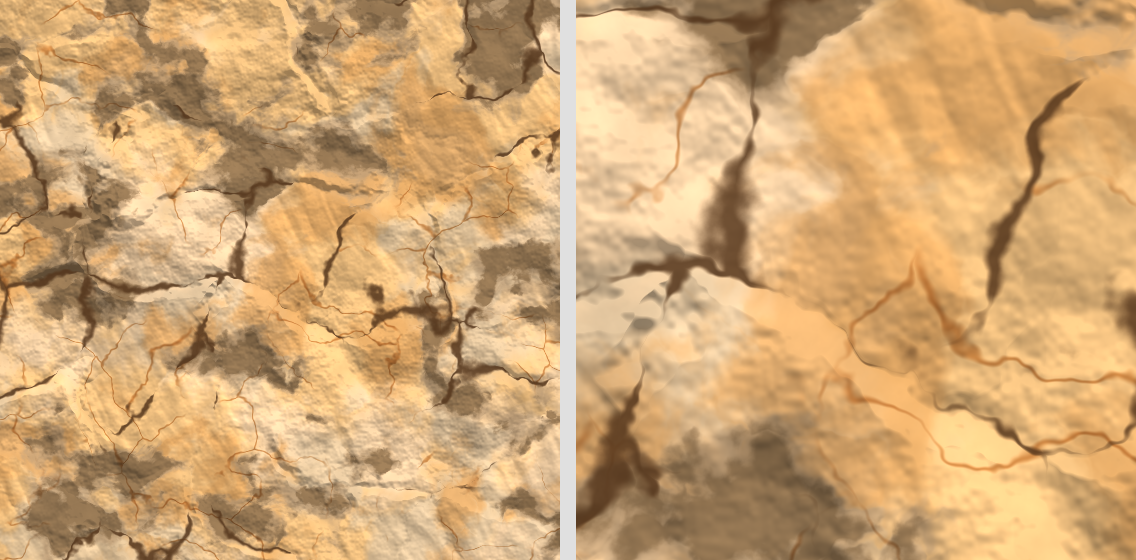
Left, the full canvas; right, a detail of the centre.
Give the GLSL for this texture, as a WebGL 2 fragment shader.

```glsl
#version 300 es
precision highp float;

uniform vec2 u_resolution;
out vec4 fragColor;

const vec3 CREAM = vec3(0.95, 0.81, 0.64);
const vec3 TAN = vec3(0.94, 0.75, 0.50);
const vec3 GREY_CREAM = vec3(0.85, 0.745, 0.60);
const vec3 OCHRE = vec3(0.85, 0.62, 0.36);
const vec3 GREY_BROWN = vec3(0.70, 0.58, 0.44);
const vec3 LICHEN = vec3(0.52, 0.41, 0.28);
const vec3 CREVICE = vec3(0.33, 0.21, 0.11);
const vec3 VEIN_TINT = vec3(0.82, 0.68, 0.52);
const vec2 FACET_SCALE = vec2(5.0, 6.0);
const float CHIP_SCALE = 15.0;
const float VEIN_SCALE = 8.0;
const float WARP = 0.26;
const float FACET_TILT = 0.026;
const float ROUGHNESS = 0.06;
const vec2 LIGHT_DIR = vec2(0.35, 0.94);
const float LIGHT_STEP = 0.003;
const float LIGHT_GAIN = 0.42;
const vec2 STREAK_DIR = vec2(0.50, -0.87);
const vec2 STREAK_SCALE = vec2(120.0, 16.0);

float hash(vec2 p) {
    return fract(sin(dot(p, vec2(127.1, 311.7))) * 43758.5453);
}

vec2 hash2(vec2 p) {
    return vec2(hash(p), hash(p + 37.3));
}

float noise(vec2 p) {
    vec2 cell = floor(p), f = fract(p);
    f = f * f * (3.0 - 2.0 * f);
    float low = mix(hash(cell), hash(cell + vec2(1, 0)), f.x);
    float high = mix(hash(cell + vec2(0, 1)), hash(cell + vec2(1, 1)), f.x);
    return mix(low, high, f.y);
}

float fbm(vec2 p) {
    float sum = 0.0, amplitude = 0.5;
    for (int i = 0; i < 6; i++) {
        sum += amplitude * noise(p);
        p = mat2(1.6, 1.2, -1.2, 1.6) * p + 11.7;
        amplitude *= 0.5;
    }
    return sum / 0.984;
}

// Cellular blocks: x = edge distance, y = block id, zw = offset from its centre
vec4 facets(vec2 p) {
    vec2 cell = floor(p), offset = vec2(0.0);
    float nearest = 9.0, second = 9.0, id = 0.0;
    for (int y = -1; y <= 1; y++) {
        for (int x = -1; x <= 1; x++) {
            vec2 site = cell + vec2(x, y);
            vec2 d = p - site - hash2(site);
            float dist = length(d);
            if (dist < nearest) {
                second = nearest;
                nearest = dist;
                offset = d;
                id = hash(site + 5.1);
            } else {
                second = min(second, dist);
            }
        }
    }
    return vec4(second - nearest, id, offset);
}

vec2 warp(vec2 p) {
    return p + WARP * (vec2(fbm(p * 5.0), fbm(p * 5.0 + 43.0)) - 0.5);
}

// Tilted blocks with bevelled rims, roughened by fractal noise
float relief(vec2 p, out vec4 facet) {
    facet = facets(warp(p) * FACET_SCALE);
    vec2 slope = 2.0 * hash2(vec2(facet.y * 91.0, 3.0)) - 1.0;
    float bevel = smoothstep(0.0, 0.3, facet.x);
    return FACET_TILT * bevel * (dot(facet.zw, slope) + 0.25) + ROUGHNESS * fbm(p * 7.0 + 9.0);
}

void main() {
    vec2 p = gl_FragCoord.xy / min(u_resolution.x, u_resolution.y);
    vec4 facet, litFacet;
    float height = relief(p, facet);
    float slope = (height - relief(p + LIGHT_DIR * LIGHT_STEP, litFacet)) / LIGHT_STEP;
    float inside = smoothstep(0.0, 0.10, facet.x);
    float blockTone = (facet.y - 0.5) * inside;

    // Small chips bend and tint the mineral pattern
    vec2 q = p + 0.07 * (vec2(fbm(p * 13.0 + 5.0), fbm(p * 13.0 + 31.0)) - 0.5);
    vec4 chip = facets(warp(q + 1.3) * CHIP_SCALE);
    float chipTone = (chip.y - 0.5) * smoothstep(0.0, 0.15, chip.x);

    // Mineral colour and weathering stains
    float stain = fbm(q * 5.0 + 17.0);
    vec3 color = mix(CREAM, TAN, smoothstep(0.40, 0.59, stain - 0.12 * blockTone + 0.08 * chipTone));
    float grey = fbm(q * 7.0 + 71.0) + 0.14 * blockTone + 0.10 * chipTone;
    color = mix(color, GREY_CREAM, 0.85 * smoothstep(0.47, 0.62, grey));
    float rust = fbm(q * 10.0 + 29.0) + 0.4 * (stain - 0.5) - 0.08 * chipTone;
    color = mix(color, OCHRE, 0.75 * smoothstep(0.51, 0.70, rust));

    // Fibrous streaks on some faces
    vec2 bent = p + 0.03 * noise(p * 8.0);
    vec2 across = vec2(-STREAK_DIR.y, STREAK_DIR.x);
    vec2 fibreUV = vec2(dot(bent, across), dot(bent, STREAK_DIR)) * STREAK_SCALE;
    float fibre = 0.6 * noise(fibreUV) + 0.4 * noise(fibreUV * 0.47 + 7.0);
    float fibrous = smoothstep(0.46, 0.58, fbm(p * 3.5 + 57.0)) * inside;
    color *= 1.0 + 0.30 * fibrous * (fibre - 0.53);

    // Grey-brown patches with darker broken cores, gathered near block rims
    float rim = 1.0 - smoothstep(0.0, 0.28, facet.x);
    float patchNoise = fbm(q * vec2(9.0, 11.0) + 83.0) + 0.07 * rim + 0.08 * chipTone;
    float speckle = fbm(p * 38.0);
    color = mix(color, GREY_BROWN, 0.8 * smoothstep(0.56, 0.66, patchNoise));
    float core = smoothstep(0.63, 0.71, patchNoise + 0.25 * (speckle - 0.5));
    color = mix(color, LICHEN, 0.85 * core);

    // Relief lighting and fine grain, smoother on fibrous faces
    float lighting = clamp(slope * LIGHT_GAIN * (1.0 - 0.5 * fibrous), -0.32, 0.09);
    color *= 1.01 + lighting + 0.05 * blockTone + 0.05 * chipTone;
    color *= 1.0 + 0.16 * (speckle - 0.5);

    // Faint rusty veins and short, ragged crevices
    float vein = facets(warp(p + 3.7) * VEIN_SCALE).x;
    float veinGate = smoothstep(0.47, 0.62, fbm(p * 8.0 + 61.0));
    color = mix(color, color * VEIN_TINT, veinGate * (1.0 - smoothstep(0.0, 0.05, vein)));
    float opening = smoothstep(0.50, 0.70, fbm(p * 6.5 + 97.0));
    float width = max(0.13 * opening, 0.001);
    float ragged = facet.x + 0.10 * (speckle - 0.5) * opening;
    float crevice = 1.0 - smoothstep(0.1 * width, width, ragged);
    color = mix(color, CREVICE, 0.85 * crevice * smoothstep(0.0, 0.4, opening));

    fragColor = vec4(clamp(color, 0.0, 1.0), 1.0);
}
```
